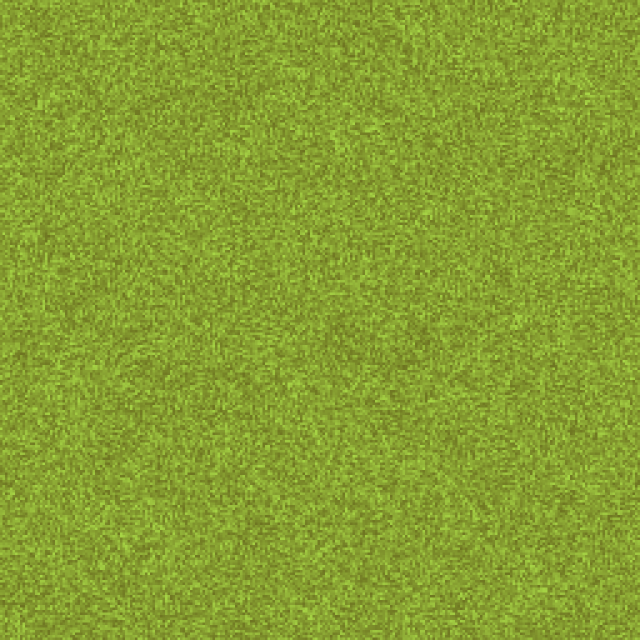
Reproduce this texture procedurally as a WebGL 2 fragment shader.

```glsl
#version 300 es
precision highp float;

uniform vec2 u_resolution;
out vec4 fragColor;

const float CELLS = 256.0;
const int SAMPLES = 2;
const vec3 SHADE = vec3(0.430, 0.455, 0.130);
const vec3 LIGHT = vec3(0.656, 0.840, 0.272);

// Integer hash of a lattice point, returning 0..1
float hash(vec2 cell, uint seed) {
    uvec2 q = uvec2(ivec2(floor(cell)) + 4096);
    uint h = q.x * 1597334677u ^ q.y * 3812015801u ^ seed * 2654435769u;
    h = (h ^ (h >> 16)) * 2146121005u;
    h = (h ^ (h >> 15)) * 2221713035u;
    h ^= h >> 16;
    return float(h >> 8) / 16777216.0;
}

// Smooth value noise
float valueNoise(vec2 p, uint seed) {
    vec2 i = floor(p);
    vec2 f = fract(p);
    f = f * f * (3.0 - 2.0 * f);
    float low = mix(hash(i, seed), hash(i + vec2(1.0, 0.0), seed), f.x);
    float high = mix(hash(i + vec2(0.0, 1.0), seed), hash(i + 1.0, seed), f.x);
    return mix(low, high, f.y);
}

// Short runs of equal tone, staggered from row to row
float runs(vec2 cell, float runLength, uint seed) {
    float shift = floor(hash(vec2(cell.y, 7.0), seed + 1u) * runLength);
    return hash(vec2(floor((cell.x + shift) / runLength), cell.y), seed);
}

// Tone of one square grain
float grainTone(vec2 cell) {
    float speck = hash(cell, 11u);
    bool across = valueNoise(cell / 7.0, 23u) > 0.5;
    float streak = across ? runs(cell, 2.0, 31u) : runs(cell.yx, 2.0, 47u);
    float patches = valueNoise(cell / 24.0, 59u) + valueNoise(cell / 9.0, 61u) - 1.0;
    return clamp(0.5 * (speck + streak) + 0.06 * patches, 0.0, 1.0);
}

// Grass colour, weighted towards the darker greens
vec3 grassColor(float tone) {
    return mix(SHADE, LIGHT, pow(tone, 1.2));
}

void main() {
    float side = min(u_resolution.x, u_resolution.y);
    vec3 color = vec3(0.0);

    // Average sub-samples to smooth the grain edges
    for (int y = 0; y < SAMPLES; y++) {
        for (int x = 0; x < SAMPLES; x++) {
            vec2 offset = (vec2(x, y) + 0.5) / float(SAMPLES) - 0.5;
            vec2 uv = (gl_FragCoord.xy + offset) / side;
            color += grassColor(grainTone(floor(uv * CELLS)));
        }
    }
    fragColor = vec4(color / float(SAMPLES * SAMPLES), 1.0);
}
```
